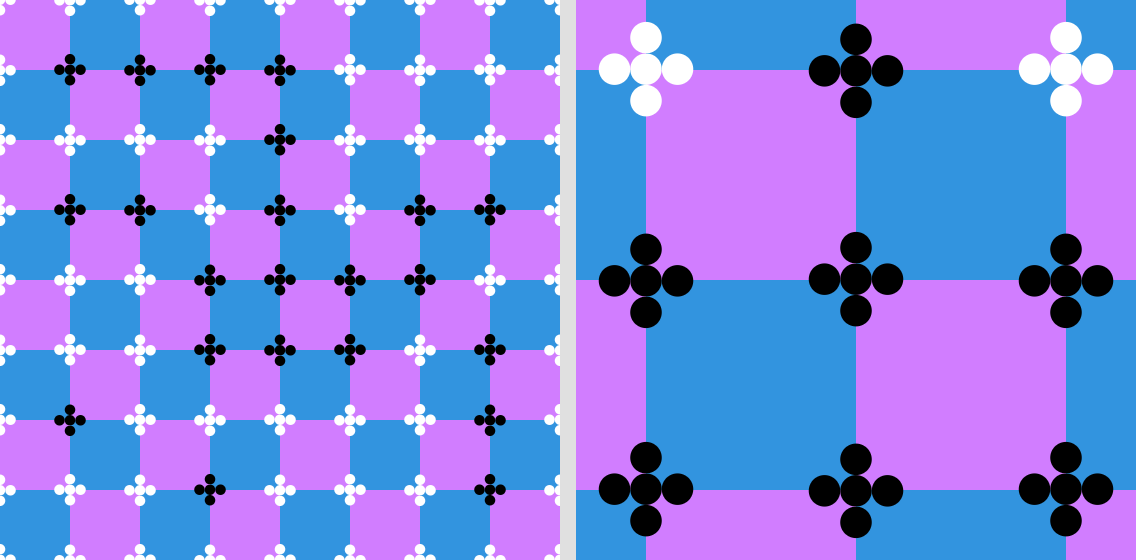
Left: the whole. Right: its middle third, enlarged.
This pattern is drawn by a Shadertoy shader. Its source:

```glsl
// A two-colour checkerboard of 8 by 8 squares with a five-dot flower on every
// grid crossing. Squares come from smoothed square waves, flowers from circle
// distances; a wrapped sine hash scatters dark flowers among the light ones.

const float REPEATS = 8.0;
const float DOT_RADIUS = 0.075;     // in squares
const float PETAL_OFFSET = 0.15;    // petals just touch the centre dot
const float NUDGE = 0.004;          // alternating vertical shift of flowers
const float DARK_SHARE = 0.51;      // chance of a dark flower off the seam

const vec3 BLUE = vec3(0.196, 0.580, 0.875);
const vec3 VIOLET = vec3(0.820, 0.490, 1.0);
const vec3 LIGHT = vec3(1.0);
const vec3 DARK = vec3(0.0);

float hash(vec2 p) {
    return fract(sin(dot(p, vec2(127.1, 311.7))) * 43758.5453);
}

// Parity of a grid index: 0 or 1
float parity(vec2 id) {
    return mod(id.x + id.y, 2.0);
}

// Square wave from +1 to -1 per unit, softened over one pixel
vec2 squareWave(vec2 p, float pixel) {
    vec2 edge = 0.5 - abs(fract(p) - 0.5);
    vec2 side = 1.0 - 2.0 * mod(floor(p), 2.0);
    return side * min(2.0 * edge / pixel, 1.0);
}

// Share of the second colour in the checkerboard
float checker(vec2 p, float pixel) {
    vec2 wave = squareWave(p, pixel);
    return 0.5 - 0.5 * wave.x * wave.y;
}

// Distance to a centre dot with four petals, folded onto one petal
float flowerDistance(vec2 p, float offset, float radius) {
    p = abs(p);
    vec2 petal = vec2(max(p.x, p.y) - offset, min(p.x, p.y));
    return min(length(p), length(petal)) - radius;
}

// Flowers on the seam stay light; the others are picked by hash
vec3 flowerColor(vec2 id, float darkShare) {
    float inner = step(0.5, min(id.x, id.y));
    return mix(LIGHT, DARK, inner * step(hash(id), darkShare));
}

void mainImage(out vec4 fragColor, in vec2 fragCoord) {
    vec2 p = fragCoord / iResolution.xy * REPEATS;
    float pixel = REPEATS / min(iResolution.x, iResolution.y);

    // Checkerboard ground
    vec3 color = mix(BLUE, VIOLET, checker(p, pixel));

    // Flower at the nearest crossing, with its index wrapped
    vec2 crossing = floor(p + 0.5);
    vec2 id = mod(crossing, REPEATS);
    vec2 local = p - crossing;
    local.y -= NUDGE * (1.0 - 2.0 * parity(id));
    float d = flowerDistance(local, PETAL_OFFSET, DOT_RADIUS);
    float cover = clamp(0.5 - d / pixel, 0.0, 1.0);
    color = mix(color, flowerColor(id, DARK_SHARE), cover);

    fragColor = vec4(color, 1.0);
}
```
